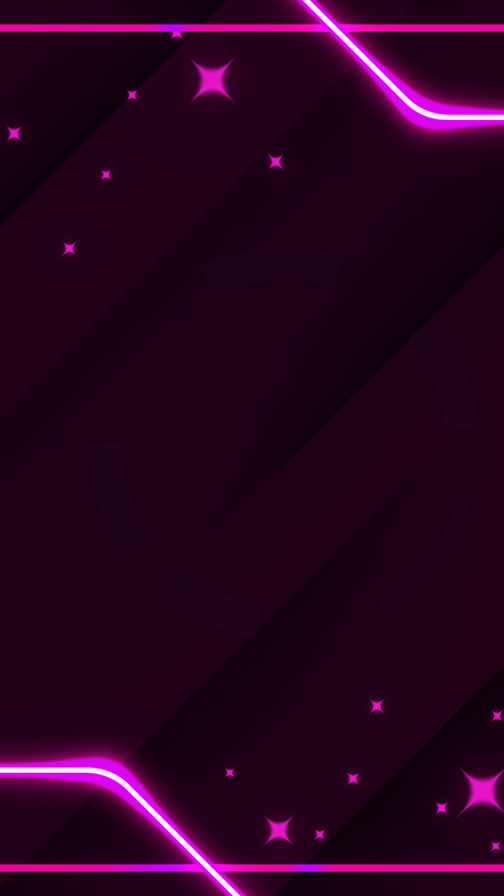
Write a WebGL 1 fragment shader that draws this background.

```glsl
precision highp float;
uniform vec2 u_resolution;

const float TOP = 16.0 / 9.0; // canvas height in canvas widths
const vec3 PLUM = vec3(0.128, 0.0, 0.092);
const vec3 SOOT = vec3(0.03, 0.0, 0.028);
const vec3 PINK = vec3(0.91, 0.02, 0.62);
const vec3 VIOLET = vec3(0.76, 0.0, 1.0);
const vec3 MAGENTA = vec3(0.86, 0.02, 0.94);
const vec3 HALO = vec3(0.62, 0.02, 0.42);

float bump(float x, float width) {
  return exp(-x * x / (width * width));
}

float smoothMin(float a, float b, float k) {
  float h = max(k - abs(a - b), 0.0) / k;
  return min(a, b) - h * h * k * 0.25;
}

// Shadow starting sharply at t = 0 and fading as t grows
float shadow(float t, float width, float aa) {
  return smoothstep(-aa, aa, t) * exp(-max(t, 0.0) / width);
}

vec3 panels(vec2 p, float aa) {
  float s = p.x + TOP - p.y;
  float dark = 0.85 * shadow(0.451 - s, 0.16, aa);
  dark += 0.35 * shadow(s - 0.829, 0.2, aa);
  dark += 0.8 * shadow(1.486 - s, 0.15, aa) * smoothstep(0.25, 0.8, p.x);
  dark += 0.7 * shadow(s - 1.76, 0.16, aa) * (1.0 - smoothstep(0.5, 1.0, p.x));
  dark += 0.85 * shadow(s - 2.32, 0.2, aa);
  // Faint streaks inside the shaded parts
  float streak = sin(s * 61.0 + 2.0 * sin(p.y * 23.0)) * sin(p.x * 47.0 + s * 19.0);
  dark *= 1.0 + 0.08 * streak;
  return mix(PLUM, SOOT, clamp(dark, 0.0, 1.0));
}

// Ring piece around an angle, both angles in radians
float arc(vec2 q, float angle, float halfAngle, float thickness, float aa) {
  vec2 axis = vec2(cos(angle), sin(angle));
  float turn = abs(atan(axis.x * q.y - axis.y * q.x, dot(axis, q)));
  float band = abs(length(q) - 0.388 + thickness) - thickness;
  float d = max(band, (turn - halfAngle) * 0.35);
  return 1.0 - smoothstep(-aa, aa, d);
}

float brokenRing(vec2 q, float aa) {
  float ring = arc(q, 1.64, 0.38, 0.033, aa);
  ring += arc(q, 0.39, 0.31, 0.033, aa);
  ring += arc(q, -0.66, 0.37, 0.012, aa);
  ring += arc(q, -1.99, 0.28, 0.033, aa);
  return ring + arc(q, -2.83, 0.31, 0.033, aa);
}

vec3 addBar(vec3 col, vec2 p, float y, vec2 patches, float width, float aa) {
  float violet = bump(p.x - patches.x, width) + bump(p.x - patches.y, 0.03);
  vec3 tint = mix(PINK, VIOLET, min(violet, 1.0));
  float d = abs(p.y - y);
  col += tint * 0.12 * exp(-d / 0.012);
  return mix(col, tint, 1.0 - smoothstep(-aa, aa, d - 0.0072));
}

// Bent tube: a falling diagonal that turns level at the corner
vec3 addNeon(vec3 col, vec2 p, vec2 corner, float aa) {
  vec2 q = p - corner;
  float d = abs(smoothMin(dot(q, vec2(0.7071)), q.y, 0.035));
  float bend = bump(length(q), 0.11);
  float body = 0.013 + 0.014 * bend;
  col += HALO * exp(-max(d - body, 0.0) / 0.018) * (0.75 + 0.15 * bend);
  col = mix(col, MAGENTA, 1.0 - smoothstep(body - 0.005, body + 0.004, d));
  return mix(col, vec3(1.0, 0.93, 1.0), 1.0 - smoothstep(-aa, aa, d - 0.0052));
}

// Four-pointed sparkle with diagonal rays
vec3 addStar(vec3 col, vec2 q, float size) {
  vec2 r = abs(vec2(q.x + q.y, q.x - q.y)) * 0.7071;
  float m = r.x + r.y + 2.0 * sqrt(r.x * r.y);
  col += HALO * 0.5 * exp(-length(q) / (size * 0.32));
  return mix(col, vec3(0.9, 0.08, 0.78), 1.0 - smoothstep(size * 0.4, size, m));
}

// Small stars strung along layered sines
vec2 upperStar(float i) {
  float sway = sin(1.257 * i);
  float x = 0.028 + 0.083 * i + 0.028 * sway + 0.104 * pow(i / 5.0, 8.0);
  return vec2(x, 1.498 - 0.215 * cos(1.309 * i - 1.64 + 0.471 * sway));
}

vec2 lowerStar(float i) {
  float x = 0.456 + 0.088 * i + 0.079 * sin(0.524 * i) + 0.051 * sin(1.571 * i);
  float phase = 1.309 * i + 0.0293 * i * i * i - 0.35 * sin(2.094 * i) - 0.05;
  return vec2(x, 0.238 - 0.139 * sin(phase));
}

void main() {
  vec2 p = gl_FragCoord.xy / u_resolution.x;
  float aa = 0.8 / u_resolution.x;

  vec3 col = panels(p, aa);
  col = mix(col, vec3(0.12, 0.022, 0.105), 0.5 * brokenRing(p - vec2(0.563, 0.898), aa));

  // Sparkles
  for (int j = 0; j < 7; j++) {
    float i = float(j);
    if (j < 6) col = addStar(col, p - upperStar(i), 0.027 + 0.005 * cos(i * 1.3));
    col = addStar(col, p - lowerStar(i), 0.025 + 0.004 * sin(i - 1.5));
  }
  col = addStar(col, p - vec2(0.421, 1.618), 0.085);
  col = addStar(col, p - vec2(0.958, 0.208), 0.09);
  col = addStar(col, p - vec2(0.553, 0.13), 0.058);

  // Frame bars and neon corners
  col = addBar(col, p, TOP - 0.0556, vec2(0.343, 0.66), 0.03, aa);
  col = addBar(col, p, 0.0556, vec2(0.35, 0.613), 0.1, aa);
  col = addNeon(col, p, vec2(0.84, 1.545), aa);
  col = addNeon(col, vec2(1.0, TOP) - p, vec2(0.78, 1.528), aa);
  gl_FragColor = vec4(min(col, 1.0), 1.0);
}
```
